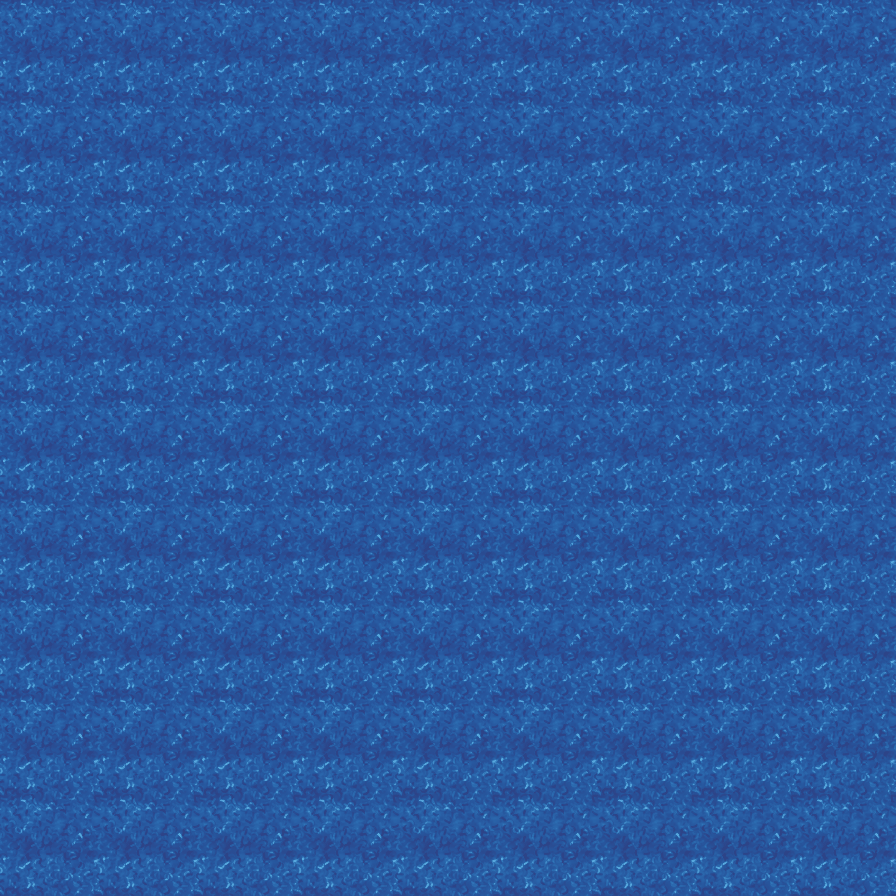
Give the GLSL for this texture, as a three.js fragment shader.

```glsl
varying vec2 vUv;

const float REPEATS = 9.0;
const float FLECKS = 18.0;          // fleck cells per repeat
const float GLINTS = 9.0;           // glint cells per repeat
const float FLECK_LENGTH = 0.42;    // half length, in cells
const float FLECK_WIDTH = 0.30;     // half width, in cells
const float FLECK_GAIN = 1.15;
const float GLINT_SHARE = 0.16;
const float BAND_DEPTH = 0.24;
const float BLOTCH_GAIN = 0.9;
const float GRAIN_GAIN = 0.75;
const float TAU = 6.2831853;

const vec3 DEEP_BLUE = vec3(0.175, 0.265, 0.535);
const vec3 BASE_BLUE = vec3(0.152, 0.335, 0.615);
const vec3 AZURE = vec3(0.170, 0.425, 0.695);
const vec3 SKY = vec3(0.340, 0.660, 0.870);

vec2 hash2(vec2 p) {
  vec3 q = fract(p.xyx * vec3(0.1031, 0.1030, 0.0973));
  q += dot(q, q.yzx + 33.33);
  return fract((q.xx + q.yz) * q.zy);
}

// Value noise that wraps after a whole number of cells
float wrapNoise(vec2 tile, float cells, float seed) {
  vec2 p = tile * cells;
  vec2 i = floor(p);
  vec2 f = fract(p);
  f = f * f * (3.0 - 2.0 * f);
  vec2 lo = mod(i, cells) + seed;
  vec2 hi = mod(i + 1.0, cells) + seed;
  float bottom = mix(hash2(lo).x, hash2(vec2(hi.x, lo.y)).x, f.x);
  float top = mix(hash2(vec2(lo.x, hi.y)).x, hash2(hi).x, f.x);
  return mix(bottom, top, f.y);
}

// Soft curved dash with random place, angle and bend
float dash(vec2 d, vec2 dice, float halfLength, float halfWidth) {
  float angle = dice.x * TAU;
  float c = cos(angle);
  float s = sin(angle);
  d = vec2(c * d.x + s * d.y, c * d.y - s * d.x);
  d.y += (dice.y - 0.5) * 2.4 * d.x * d.x;
  float dist = length(vec2(max(abs(d.x) - halfLength, 0.0), d.y));
  return 1.0 - smoothstep(0.3 * halfWidth, halfWidth, dist);
}

// Overlapping light and dark dashes
float fleckTone(vec2 tile, float seed) {
  vec2 p = tile * FLECKS;
  float tone = 0.0;
  for (int y = -1; y <= 1; y++) {
    for (int x = -1; x <= 1; x++) {
      vec2 cell = floor(p) + vec2(float(x), float(y));
      vec2 id = mod(cell, FLECKS) + seed;
      vec2 dice = hash2(id + 71.0);
      float strength = hash2(id + 137.0).x * 2.0 - 1.0;
      tone += strength * dash(p - cell - hash2(id), dice, FLECK_LENGTH, FLECK_WIDTH);
    }
  }
  return tone;
}

// Sparse bright chips
float glintTone(vec2 tile) {
  vec2 p = tile * GLINTS;
  float tone = 0.0;
  for (int y = -1; y <= 1; y++) {
    for (int x = -1; x <= 1; x++) {
      vec2 cell = floor(p) + vec2(float(x), float(y));
      vec2 id = mod(cell, GLINTS) + 211.0;
      vec2 pick = hash2(id + 53.0);
      float lit = step(pick.x, GLINT_SHARE) * mix(0.5, 1.0, pick.y);
      tone = max(tone, lit * dash(p - cell - hash2(id), hash2(id + 19.0), 0.17, 0.14));
    }
  }
  return tone;
}

void main() {
  vec2 tile = fract(vUv * REPEATS);

  // Dark rows at the edge and the middle of each repeat
  float band = cos(2.0 * TAU * tile.y);
  float blotch = wrapNoise(tile, 7.0, 11.0) - 0.5;
  float grain = wrapNoise(tile, 32.0, 29.0) - 0.5;

  float shade = BLOTCH_GAIN * blotch + GRAIN_GAIN * grain - BAND_DEPTH * band;
  shade += FLECK_GAIN * (fleckTone(tile, 3.0) + 0.5 * fleckTone(tile, 307.0));
  shade += 1.8 * glintTone(tile) * (0.65 - 0.35 * band);

  // Shade ramp
  vec3 color = mix(BASE_BLUE, DEEP_BLUE, clamp(-shade, 0.0, 1.0));
  color = mix(color, AZURE, clamp(shade, 0.0, 1.0));
  color = mix(color, SKY, clamp(shade - 1.0, 0.0, 1.0));
  gl_FragColor = vec4(color, 1.0);
}
```
